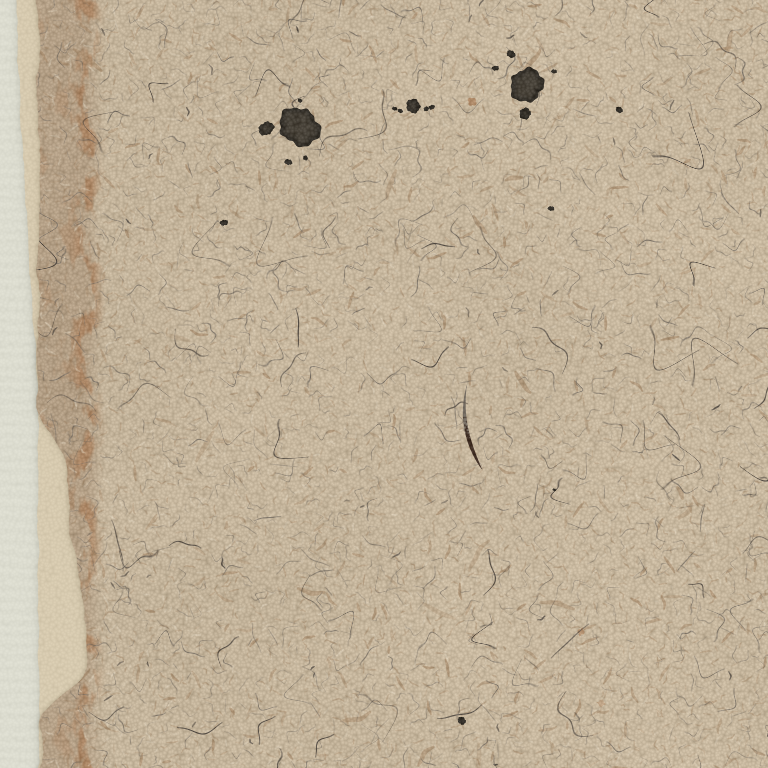
Give the GLSL for this texture, as a WebGL 2 fragment shader.

```glsl
#version 300 es
precision highp float;

uniform vec2 u_resolution;
out vec4 fragColor;

const vec3 PAPER = vec3(0.775, 0.713, 0.615);
const vec3 BAND = vec3(0.685, 0.600, 0.500);
const vec3 BACKING = vec3(0.862, 0.862, 0.812);
const vec3 CREAM = vec3(0.840, 0.790, 0.685);
const vec3 RUST = vec3(0.640, 0.450, 0.300);
const vec3 TAN = vec3(0.640, 0.530, 0.410);
const vec3 PALE = vec3(0.850, 0.805, 0.725);
const vec3 GREY_HAIR = vec3(0.430, 0.400, 0.365);
const vec3 DARK_HAIR = vec3(0.260, 0.235, 0.215);
const vec3 INK = vec3(0.190, 0.175, 0.150);
const vec3 SPLINTER = vec3(0.220, 0.150, 0.115);
const float GRAIN = 0.12;
const float MOTTLE = 0.05;
const float PI = 3.14159;

vec3 hash3(vec2 p) {
    vec3 q = fract(p.xyx * vec3(0.1031, 0.1030, 0.0973));
    q += dot(q, q.yxz + 33.33);
    return fract((q.xxy + q.yzz) * q.zyx);
}

// Distance to the nearest jittered cell point
float cellular(vec2 p) {
    float nearest = 2.0;
    for (int j = -1; j <= 1; j++)
        for (int i = -1; i <= 1; i++) {
            vec2 cell = floor(p) + vec2(i, j);
            nearest = min(nearest, length(p - cell - hash3(cell).xy));
        }
    return nearest;
}

// Layered, warped sines in about -1..1
float waves(vec2 p) {
    float sum = 0.0, amp = 0.5;
    for (int i = 0; i < 4; i++) {
        sum += amp * sin(p.x + 1.7 * sin(p.y));
        p = mat2(1.6, 1.2, -1.2, 1.6) * p + 2.3;
        amp *= 0.55;
    }
    return sum;
}

float fill(float dist) {
    return clamp(0.5 - dist * u_resolution.y, 0.0, 1.0);
}

// Coverage of bent strands, one per grid cell; reach is in cells, width in canvas units
float fibres(vec2 p, float cells, float reach, float width, float bend, float density, float seed) {
    vec2 g = p * cells;
    float px = cells / u_resolution.y, cover = 0.0;
    for (int j = -1; j <= 1; j++)
        for (int i = -1; i <= 1; i++) {
            vec2 cell = floor(g) + vec2(i, j);
            vec3 a = hash3(cell + seed), b = hash3(cell + seed + 57.3);
            if (a.z > density) continue;
            float c = cos(b.x * PI), s = sin(b.x * PI);
            vec2 q = mat2(c, -s, s, c) * (g - cell - a.xy);
            float halfLen = reach * (0.35 + 0.65 * b.y);
            float t = clamp(q.x / halfLen, -1.0, 1.0);
            float curl = bend * (b.z - 0.5);
            q.y += halfLen * curl * (t * t + 0.3 * sin(4.0 * t + 6.0 * a.x));
            q.y /= sqrt(1.0 + 4.0 * curl * curl * t * t);
            float d = length(vec2(max(abs(q.x) - halfLen, 0.0), q.y));
            float w = width * cells * (1.0 - 0.5 * t * t);
            float drawn = max(w, 0.5 * px);
            float ink = clamp((drawn - d) / px + 0.5, 0.0, 1.0) * w / drawn;
            cover = max(cover, ink * (0.4 + 0.6 * a.z / density));
        }
    return cover;
}

float blot(vec2 p, vec2 centre, float radius) {
    vec2 q = p - centre;
    float a = atan(q.y, q.x), k = 90.0 * centre.x;
    float rim = 1.0 + 0.12 * sin(2.0 * a + k) + 0.07 * sin(5.0 * a - k) + 0.04 * sin(11.0 * a + 2.0 * k);
    return length(q * vec2(1.0, 1.2)) - radius * rim;
}

// Three splashed clusters in a rising row, then stray drops
float inkDistance(vec2 p) {
    float d = 1.0;
    for (int i = 0; i < 3; i++) {
        float n = float(i), size = 0.012 + 0.016 * abs(1.0 - n) - 0.002 * n;
        vec2 centre = vec2(0.39 + 0.148 * n, 0.835 + 0.027 * n);
        d = min(d, blot(p, centre, size));
        for (int j = 0; j < 4; j++) {
            vec3 h = hash3(vec2(n * 7.0 + 3.0, float(j) * 5.0 + 11.0));
            vec2 away = vec2(cos(2.0 * PI * h.x), sin(2.0 * PI * h.x));
            d = min(d, blot(p, centre + away * (size * 1.2 + 0.018 * h.y), 0.003 + 0.008 * h.z * h.z));
        }
    }
    for (int k = 0; k < 5; k++) {
        vec3 h = hash3(vec2(float(k) * 13.0 + 4.0, 29.0));
        d = min(d, blot(p, vec2(0.08 + 0.85 * h.x, h.y), 0.002 + 0.006 * h.z * h.z));
    }
    return d;
}

void main() {
    vec2 p = gl_FragCoord.xy / u_resolution.y;
    float grain = cellular(p * 230.0) - 0.45, mottle = cellular(p * 85.0 + 9.0) - 0.45;
    float drift = waves(p * 9.0);

    // Paper tone and the rusty band along its left side
    float band = 1.0 - smoothstep(0.105, 0.14, p.x + 0.006 * waves(p.yx * 30.0));
    vec3 col = mix(PAPER, BAND, 0.75 * band) + 0.012 * drift - 0.012 * (1.0 - smoothstep(0.1, 0.6, p.x));
    float streak = exp(-pow((p.x - 0.113) / 0.013, 2.0)) + 0.4 * band;
    float patches = smoothstep(0.1, 0.6, waves(p * vec2(70.0, 38.0)));
    col = mix(col, RUST, 0.6 * min(streak, 1.0) * patches);

    // Strands from pale and broad to dark and thin
    col = mix(col, PALE, 0.5 * fibres(p, 55.0, 0.35, 0.0012, 0.5, 0.6, 3.0));
    col = mix(col, TAN, 0.5 * fibres(p, 70.0, 0.50, 0.0011, 0.8, 0.6, 101.0));
    col = mix(col, TAN, 0.7 * fibres(p, 30.0, 0.36, 0.0019, 0.4, 0.40, 211.0));
    col = mix(col, TAN, 0.6 * fibres(p, 12.0, 0.28, 0.0032, 0.4, 0.14, 307.0));
    col = mix(col, RUST, 0.8 * fibres(p, 9.0, 0.04, 0.0060, 0.2, 0.06, 401.0));
    col = mix(col, GREY_HAIR, 0.6 * fibres(p, 45.0, 0.55, 0.0006, 1.8, 0.65, 503.0));
    col = mix(col, GREY_HAIR, 0.8 * fibres(p, 26.0, 0.55, 0.0007, 2.2, 0.55, 601.0));
    col = mix(col, DARK_HAIR, 0.9 * fibres(p, 14.0, 0.50, 0.0008, 2.4, 0.28, 701.0));
    col = mix(col, DARK_HAIR, 0.8 * fibres(p, 24.0, 0.16, 0.0011, 0.6, 0.09, 809.0));

    // Ink and the tapered splinter
    float ink = inkDistance(p);
    col = mix(col, INK * (0.85 + 0.5 * smoothstep(0.0, 0.012, -ink)), 0.95 * fill(ink));
    float t = clamp((0.503 - p.y) / 0.115, 0.0, 1.0);
    float spine = 0.609 + 0.019 * t - 0.048 * t * (1.0 - t);
    float girth = 0.0045 * sqrt(sin(PI * t)) * mix(0.5, 1.0, t) - 0.0008;
    vec3 wood = mix(GREY_HAIR, SPLINTER, smoothstep(0.4, 0.6, t + 2.0 * grain * 0.15));
    col = mix(col, wood, 0.92 * fill(abs(p.x - spine) - girth));
    col -= GRAIN * grain + MOTTLE * mottle;

    // Torn left edge over a cream layer and pale backing
    float tear = 0.05 + 0.035 * (1.0 - smoothstep(0.40, 0.47, p.y)) + 0.03 * (1.0 - smoothstep(0.13, 0.40, p.y));
    tear -= 0.062 * (1.0 - smoothstep(0.06, 0.13, p.y)) - 0.004 * waves(p.yy * vec2(35.0, 20.0));
    float backEdge = 0.022 + 0.028 * smoothstep(0.0, 0.6, 1.0 - p.y) + 0.002 * waves(p.yy * vec2(28.0, 45.0));
    vec3 under = BACKING + 0.008 * sin(p.y * 420.0 + 2.0 * drift) - 0.04 * grain;
    under -= 0.07 * exp(-max(backEdge - p.x, 0.0) / 0.004);
    under = mix(under, CREAM - 0.06 * grain, fill(backEdge - p.x));
    under -= 0.10 * exp(-max(tear - p.x, 0.0) / 0.003);
    col = mix(under, col, fill(tear - p.x));

    fragColor = vec4(clamp(col, 0.0, 1.0), 1.0);
}
```
